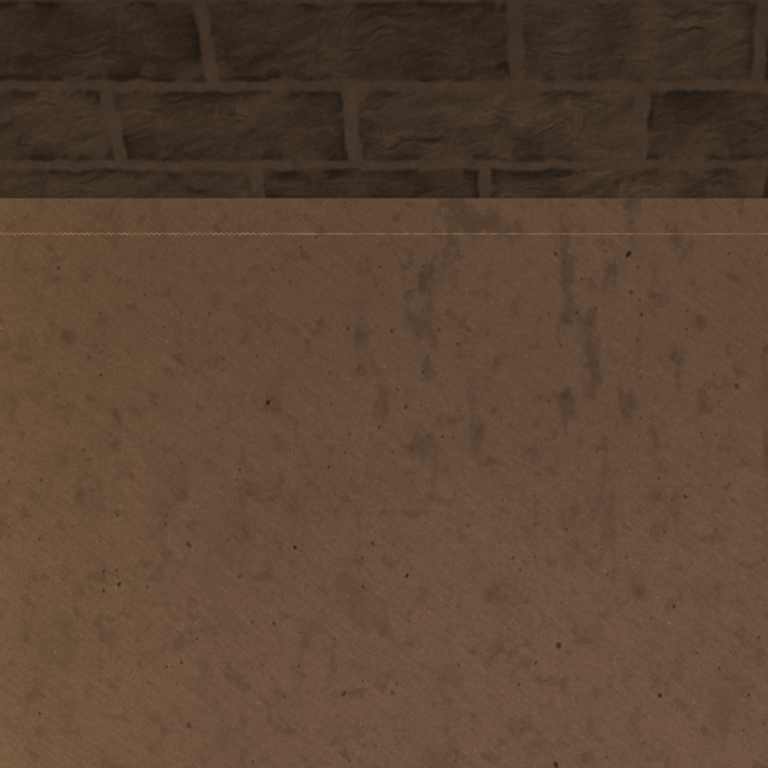
Reproduce this texture procedurally as a Shadertoy shader.

```glsl
// Draws a shadowed brick wall above a brown, speckled slab with a thin bright seam.

float hash(vec2 p) {
    vec3 q = fract(vec3(p.xyx) * 0.1031);
    q += dot(q, q.yzx + 33.33);
    return fract((q.x + q.y) * q.z);
}

float noise(vec2 p) {
    vec2 i = floor(p), f = fract(p);
    f = f * f * (3.0 - 2.0 * f);
    return mix(mix(hash(i), hash(i + vec2(1, 0)), f.x),
               mix(hash(i + vec2(0, 1)), hash(i + vec2(1, 1)), f.x), f.y);
}

float fbm(vec2 p) {
    float sum = 0.0, amp = 0.5;
    for (int i = 0; i < 5; i++) {
        sum += amp * noise(p);
        p = mat2(1.6, 1.2, -1.2, 1.6) * p + 7.3;
        amp *= 0.5;
    }
    return sum;
}

// Scattered pits: one randomly placed, randomly sized ellipse per chosen cell
float pits(vec2 uv, float cells, float density, float radius, float blur) {
    vec2 p = uv * cells, id = floor(p);
    float chosen = step(hash(id + cells), density);
    vec2 centre = 0.25 + 0.5 * vec2(hash(id + 3.7), hash(id + 19.1));
    vec2 d = fract(p) - centre;
    d.x += d.y * (hash(id + 8.3) - 0.5);
    float r = radius * cells * (0.4 + 0.7 * hash(id + 41.0));
    float edge = blur * cells;
    float depth = 0.4 + 0.6 * hash(id + 57.0);
    return chosen * depth * (1.0 - smoothstep(r - edge, r + edge, length(d * vec2(1.0, 0.8))));
}

// Height of the rough stone: bent, mostly level ridges
float stone(vec2 uv) {
    return fbm(uv * vec2(32.0, 70.0) + 3.0 * fbm(uv * 22.0));
}

vec3 brickWall(vec2 uv) {
    vec2 p = uv + 0.009 * (vec2(fbm(uv * 50.0), fbm(uv * 50.0 + 31.0)) - 0.48);

    // Each course has its own joints, brick tones and middle height
    vec3 joints = vec3(0.336, 0.632, 0.985);
    vec4 tones = vec4(0.6, 0.15, 0.5, 0.4);
    float middle = 0.755;
    if (p.y > 0.888) {
        joints = vec3(0.269, 0.672, 0.990);
        tones = vec4(0.3, 0.3, 0.75, 0.5);
        middle = 0.942;
    } else if (p.y > 0.785) {
        joints = vec3(0.148, 0.458, 0.835);
        tones = vec4(0.5, 0.25, 0.75, 0.3);
        middle = 0.836;
    }
    joints -= 0.38 * (0.75 - joints) * (p.y - middle);
    vec3 toJoint = abs(p.x - joints);
    float gapX = min(toJoint.x, min(toJoint.y, toJoint.z)) - 0.010;
    float gapY = min(abs(p.y - 0.888) - 0.0075,
                 min(abs(p.y - 0.785) - 0.0065, 1.0 - p.y - 0.003));
    float inside = min(gapX, gapY);
    float brick = smoothstep(-0.004, 0.004, inside);

    vec3 passed = step(joints, vec3(p.x));
    float tone = mix(mix(mix(tones.x, tones.y, passed.x), tones.z, passed.y), tones.w, passed.z);

    // Rough split faces with ragged, darker rims
    float rough = stone(uv);
    float relief = rough - stone(uv + vec2(-0.002, 0.003));
    vec3 face = mix(vec3(0.200, 0.152, 0.114), vec3(0.248, 0.194, 0.150), tone);
    face *= 1.0 + 0.35 * (rough - 0.48) + 0.6 * relief;
    face *= 1.0 + 0.5 * (fbm(uv * 14.0 + 5.0) - 0.48);
    float ragged = smoothstep(0.35, 0.62, fbm(uv * 32.0 + 12.0));
    float rim = exp(-max(inside, 0.0) * 150.0) * ragged;
    face *= 1.0 - (0.55 - 0.25 * tone) * rim;

    vec3 mortar = vec3(0.258, 0.199, 0.155) * (0.90 + 0.20 * fbm(uv * 70.0));
    vec3 col = mix(mortar, face, brick * (0.75 + 0.25 * ragged));
    col *= 1.0 + 0.10 * (noise(uv * 330.0) - 0.5);
    return col * mix(1.04, 0.95, smoothstep(0.82, 1.0, uv.y));
}

vec3 slab(vec2 uv) {
    // Broad light: deeper toward the top, slightly yellower on the left
    vec3 col = mix(vec3(0.423, 0.321, 0.249), vec3(0.380, 0.287, 0.217), smoothstep(0.0, 0.72, uv.y));
    col *= mix(vec3(1.02, 1.015, 0.95), vec3(1.0), smoothstep(-0.1, 0.6, uv.x));
    col *= 1.0 + 0.06 * exp(-uv.x * 18.0);
    col *= 1.0 + 0.07 * (fbm(uv * 6.0 + 4.0) - 0.48);

    // Small upright smudges, strongest at the upper right
    float region = mix(0.35, 1.0, smoothstep(0.2, 0.7, uv.x) * smoothstep(0.15, 0.5, uv.y));
    float smudge = smoothstep(0.54, 0.80, fbm(uv * vec2(34.0, 17.0) + 9.0));
    col *= 1.0 - vec3(0.19, 0.17, 0.16) * smudge * region;
    col *= 1.0 - 0.10 * smoothstep(0.56, 0.8, fbm(uv * 60.0 + 21.0));

    // Diagonal fibres and fine grain
    vec2 fibre = vec2(uv.x + uv.y * 0.7, uv.y - uv.x * 0.7);
    col *= 1.0 + 0.06 * (noise(vec2(fibre.x * 110.0, (uv.y + uv.x * 0.7) * 270.0)) - 0.5);
    col *= 1.0 + 0.05 * (noise(fibre * vec2(170.0, 190.0)) - 0.5);
    col *= 1.0 + 0.08 * (noise(uv * 400.0) - 0.5);

    // Soft stains, then small and tiny pits with a few pale flecks
    col *= 1.0 - 0.16 * pits(uv, 15.0, 0.14, 0.008, 0.007);
    col *= 1.0 - 0.60 * pits(uv + 0.013, 21.0, 0.06, 0.0030, 0.0018);
    col *= 1.0 - 0.36 * pits(uv + 0.037, 50.0, 0.12, 0.0019, 0.0015);
    col *= 1.0 + 0.22 * pits(uv + 0.071, 60.0, 0.08, 0.0014, 0.0013);
    return col;
}

void mainImage(out vec4 fragColor, in vec2 fragCoord) {
    vec2 uv = fragCoord / iResolution.xy;
    float px = 1.0 / iResolution.y;

    // Seam: a fine broken thread, rougher on the left and fainter on the right
    vec3 top = slab(uv);
    float wobble = 0.0008 * sin(uv.x * 900.0) * (1.0 - smoothstep(0.3, 0.5, uv.x));
    float seam = uv.y - 0.6955 - wobble;
    float thread = 1.0 - smoothstep(0.0004, 0.0010 + px, abs(seam));
    float wear = mix(0.85, 0.6, smoothstep(0.3, 0.8, uv.x));
    wear *= 0.35 + 0.8 * noise(vec2(uv.x * 140.0, 3.0));
    top = mix(top, vec3(0.56, 0.41, 0.27), thread * wear);

    // Slab edge against the wall, with a narrow contact shadow
    vec3 wall = brickWall(uv) * (1.0 - 0.12 * exp(-max(uv.y - 0.742, 0.0) * 180.0));
    vec3 col = mix(top, wall, smoothstep(-px, px, uv.y - 0.742));
    fragColor = vec4(col, 1.0);
}
```
